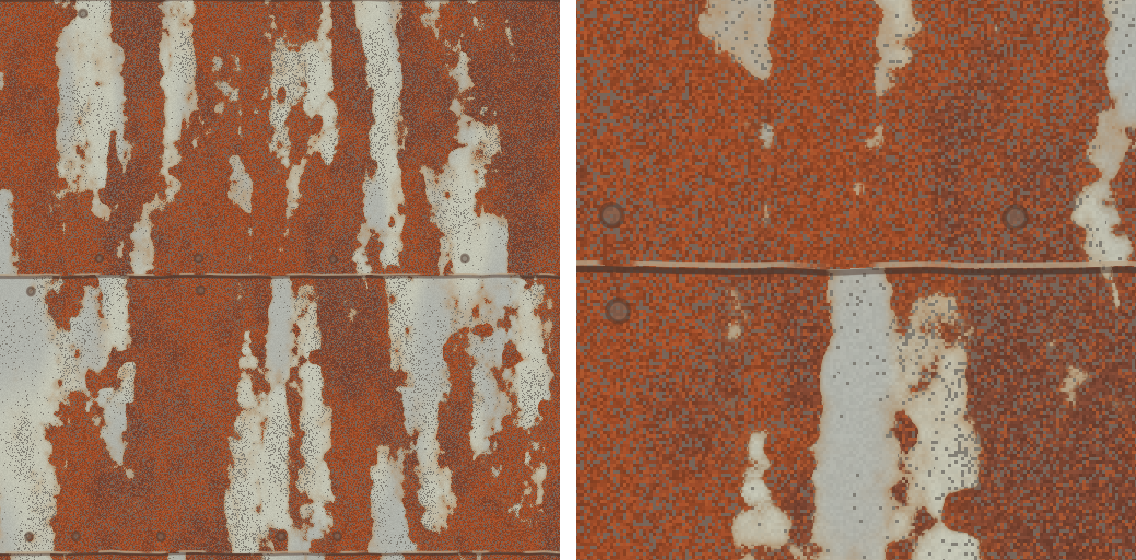
Left: the whole. Right: its middle third, enlarged.
This texture is drawn by a WebGL 2 fragment shader. Its source:

```glsl
#version 300 es
precision highp float;
// Rusted sheet metal with vertical remnants of pale, peeling paint.

uniform vec2 u_resolution;
out vec4 fragColor;

const float SHEET_HEIGHT = 0.495;
const float SEAM_START = 0.013;
const float GRAIN_COUNT = 512.0;

const vec3 PAINT = vec3(0.765, 0.768, 0.705);
const vec3 PAINT_GREY = vec3(0.69, 0.70, 0.67);
const vec3 STAIN = vec3(0.67, 0.55, 0.41);
const vec3 RUST_DARK = vec3(0.47, 0.265, 0.195);
const vec3 RUST_WARM = vec3(0.60, 0.285, 0.15);
const vec3 RUST_BRIGHT = vec3(0.71, 0.36, 0.19);
const vec3 BARE_METAL = vec3(0.46, 0.41, 0.37);
const vec3 SHADOW = vec3(0.31, 0.22, 0.18);

float hash(vec2 p) {
    vec3 q = fract(p.xyx * 0.1031);
    q += dot(q, q.yzx + 33.33);
    return fract((q.x + q.y) * q.z);
}

float noise(vec2 p) {
    vec2 cell = floor(p), f = fract(p);
    f = f * f * (3.0 - 2.0 * f);
    float low = mix(hash(cell), hash(cell + vec2(1, 0)), f.x);
    float high = mix(hash(cell + vec2(0, 1)), hash(cell + vec2(1, 1)), f.x);
    return mix(low, high, f.y);
}

// Distance to the nearest of the screws scattered along one row.
float screwDistance(vec2 p, float rowY, float seed) {
    float spacing = 0.11;
    vec2 id = vec2(floor(p.x / spacing), seed);
    float jitter = (hash(id + 17.0) - 0.5) * 0.6;
    vec2 offset = vec2((fract(p.x / spacing) - 0.5 - jitter) * spacing, p.y - rowY);
    return hash(id + 43.0) > 0.45 ? length(offset) : 1.0;
}

// Positive where paint survives, negative where rust is exposed.
float paintField(vec2 p, float sheet) {
    p.x += 0.014 * (noise(p * vec2(9.0, 7.0) + 5.0) - 0.5);
    vec2 q = p + vec2(0.0, sheet * 0.35);
    float field = 0.25 * noise(p * vec2(6.0, 1.0) + 71.0);
    field += 0.50 * noise(q * vec2(16.0, 2.5) + 11.0);
    field += 0.30 * noise(q * vec2(34.0, 9.0) + 23.0);
    field += 0.13 * noise(q * vec2(70.0, 45.0) + 37.0);
    field += 0.08 * noise(q * vec2(140.0, 115.0) + 53.0);
    float rustSpots = smoothstep(0.76, 0.92, noise(q * vec2(30.0, 22.0) + 91.0));
    return field - 0.16 * rustSpots - 0.662;
}

vec3 rustColour(vec2 p, vec2 grain) {
    float tone = 0.6 * noise(p * vec2(14.0, 5.0) + 3.0) + 0.4 * noise(p * vec2(45.0, 30.0) + 9.0);
    vec3 colour = mix(RUST_DARK, RUST_WARM, smoothstep(0.25, 0.72, tone));
    colour *= 0.86 + 0.28 * hash(grain + 7.0);
    float speck = hash(grain + 131.0);
    float greyShare = mix(0.14, 0.30, noise(p * vec2(12.0, 8.0) + 61.0));
    colour = mix(colour, RUST_BRIGHT, 0.75 * step(0.87, speck));
    return mix(colour, BARE_METAL, 0.9 * step(speck, greyShare));
}

vec3 paintColour(vec2 p, vec2 grain, float depth) {
    float greyPatch = smoothstep(0.45, 0.8, noise(p * vec2(18.0, 5.0) + 29.0));
    vec3 colour = mix(PAINT, PAINT_GREY, greyPatch);
    colour *= 0.97 + 0.06 * hash(grain + 19.0);

    // Brown staining creeps in from the rusted edge.
    float patchy = noise(p * vec2(32.0, 24.0) + 83.0);
    float stain = exp(-max(depth, 0.0) / mix(0.012, 0.075, patchy));
    colour = mix(colour, STAIN * (0.92 + 0.16 * patchy), 0.9 * stain);

    // Worn grains gather in loose clusters.
    float wear = noise(p * vec2(24.0, 10.0) + 47.0);
    float share = mix(0.02, 0.27, smoothstep(0.3, 0.75, wear)) * (1.0 - 0.6 * greyPatch);
    return mix(colour, vec3(0.48, 0.465, 0.43), 0.9 * step(hash(grain + 211.0), share));
}

void main() {
    vec2 p = gl_FragCoord.xy / u_resolution.y;
    float pixel = 1.0 / u_resolution.y;
    vec2 grain = floor(p * GRAIN_COUNT);

    // Two stacked sheets with slightly wavering joints.
    float waver = 0.003 * (noise(vec2(p.x * 35.0, 2.0)) - 0.5);
    float level = p.y - SEAM_START + waver;
    float sheet = floor(level / SHEET_HEIGHT);
    float height = level - sheet * SHEET_HEIGHT;
    float seam = height > 0.5 * SHEET_HEIGHT ? height - SHEET_HEIGHT : height;

    float screw = min(screwDistance(vec2(p.x, height), 0.030, sheet + 3.0),
                      screwDistance(vec2(p.x, height), 0.468, sheet + 13.0));

    // Paint is lost around screws and frays by single grains at its edge.
    float depth = paintField(p, sheet) - 0.16 * exp(-pow(screw / 0.011, 2.0));
    depth += 0.022 * (hash(grain + 101.0) - 0.5);
    float coverage = smoothstep(-0.008, 0.008, depth);

    vec3 rust = rustColour(p, grain);
    float fringe = exp(min(depth, 0.0) / 0.022) * noise(p * vec2(28.0, 20.0) + 15.0);
    rust = mix(rust, vec3(0.63, 0.42, 0.27), 0.65 * fringe);
    vec3 colour = mix(rust, paintColour(p, grain, depth), coverage);

    // Screw heads.
    float head = 1.0 - smoothstep(0.006 - pixel, 0.006 + pixel, screw);
    float rim = 1.0 - smoothstep(0.001, 0.001 + 1.5 * pixel, abs(screw - 0.0065));
    colour = mix(colour, BARE_METAL, 0.6 * head);
    colour = mix(colour, SHADOW, 0.5 * rim);

    // Broken pale lip above each joint and its shadow below.
    float broken = smoothstep(0.25, 0.5, noise(vec2(p.x * 42.0, sheet + 8.0)));
    float lip = 1.0 - smoothstep(0.0012, 0.0012 + 1.5 * pixel, abs(seam - 0.0015));
    float gap = 1.0 - smoothstep(0.0014, 0.0014 + 1.5 * pixel, abs(seam + 0.0022));
    colour = mix(colour, vec3(0.72, 0.64, 0.53), 0.8 * lip * broken);
    colour = mix(colour, SHADOW, gap * mix(0.8, 0.5, coverage));

    fragColor = vec4(colour, 1.0);
}
```
